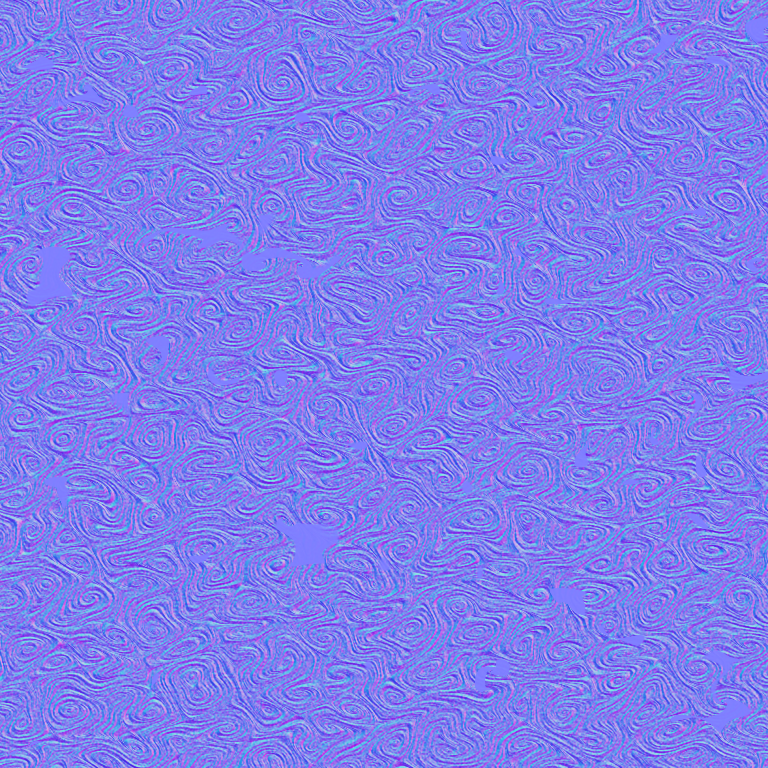
Write a three.js fragment shader that draws this texture map.

```glsl
// Tangent-space normal map of fine brushed strands curling around many small eyes.
// Layered sines form a swirling potential; grain is averaged along its contours,
// and the slope across them tilts the normal. A few smooth patches stay bare.
varying vec2 vUv;

const int WAVES = 8;
const int STEPS = 6;
const float STEP_LENGTH = 0.0025;
const float GRAIN_SCALE = 410.0;
const float SLOPE_REACH = 0.0009;

float hash(vec2 cell) {
  vec3 q = fract(vec3(cell.xyx) * 0.1031);
  q += dot(q, q.yzx + 33.33);
  return fract((q.x + q.y) * q.z);
}

float valueNoise(vec2 p) {
  vec2 cell = floor(p);
  vec2 f = fract(p);
  f = f * f * (3.0 - 2.0 * f);
  float low = mix(hash(cell), hash(cell + vec2(1.0, 0.0)), f.x);
  float high = mix(hash(cell + vec2(0.0, 1.0)), hash(cell + vec2(1.0)), f.x);
  return mix(low, high, f.y);
}

// Near-unit gradient of the layered sines; strands run at right angles to it.
vec2 acrossFlow(vec2 p) {
  p += 0.012 * sin(p.yx * vec2(17.0, 23.0) + vec2(0.7, 2.9));
  vec2 gradient = vec2(0.0, 0.35);
  for (int i = 0; i < WAVES; i++) {
    float n = float(i);
    float angle = n * 2.4 + 0.4;
    float frequency = 45.0 + 12.0 * n;
    vec2 direction = vec2(0.8, 1.12) * vec2(cos(angle), sin(angle));
    gradient += direction * cos(frequency * dot(direction, p) + n * n * 1.7);
  }
  return gradient * inversesqrt(dot(gradient, gradient) + 0.08);
}

// Difference of the grain on both sides of a point.
float grainSlope(vec2 p, vec2 direction) {
  vec2 reach = direction * SLOPE_REACH;
  return valueNoise((p + reach) * GRAIN_SCALE) - valueNoise((p - reach) * GRAIN_SCALE);
}

// Follows a contour one way: xy is the end point, z the summed slope.
vec3 traceStrand(vec2 p, vec2 across, float way) {
  float slope = 0.0;
  for (int i = 0; i < STEPS; i++) {
    p += way * STEP_LENGTH * vec2(-across.y, across.x);
    across = acrossFlow(p);
    slope += grainSlope(p, across);
  }
  return vec3(p, slope);
}

// One inside the smooth bare patches, zero on the strands.
float barePatch(vec2 p) {
  float field = valueNoise(p * vec2(23.0, 27.0) + 7.3);
  return smoothstep(0.885, 0.915, field);
}

void main() {
  vec2 across = acrossFlow(vUv);
  vec3 ahead = traceStrand(vUv, across, 1.0);
  vec3 behind = traceStrand(vUv, across, -1.0);

  // Long strands plus a little undirected grit
  float strandSlope = (ahead.z + behind.z + grainSlope(vUv, across))
                    / float(2 * STEPS + 1);
  vec2 grit = vec2(grainSlope(vUv + 3.1, vec2(1.0, 0.0)),
                   grainSlope(vUv + 5.7, vec2(0.0, 1.0)));
  vec2 slope = across * strandSlope * 5.0 + grit * 0.5;

  // Bare patches keep only a trace of relief
  float rough = 1.0 - barePatch(ahead.xy);
  slope *= mix(0.04, 1.0, rough);

  // Pack the normal; unresolved roughness evens out its height
  vec3 normal = normalize(vec3(-slope, 1.0));
  normal.z = mix(1.0, 0.87, rough) * mix(1.0, normal.z, 0.25);
  gl_FragColor = vec4(normal * 0.5 + 0.5, 1.0);
}
```
